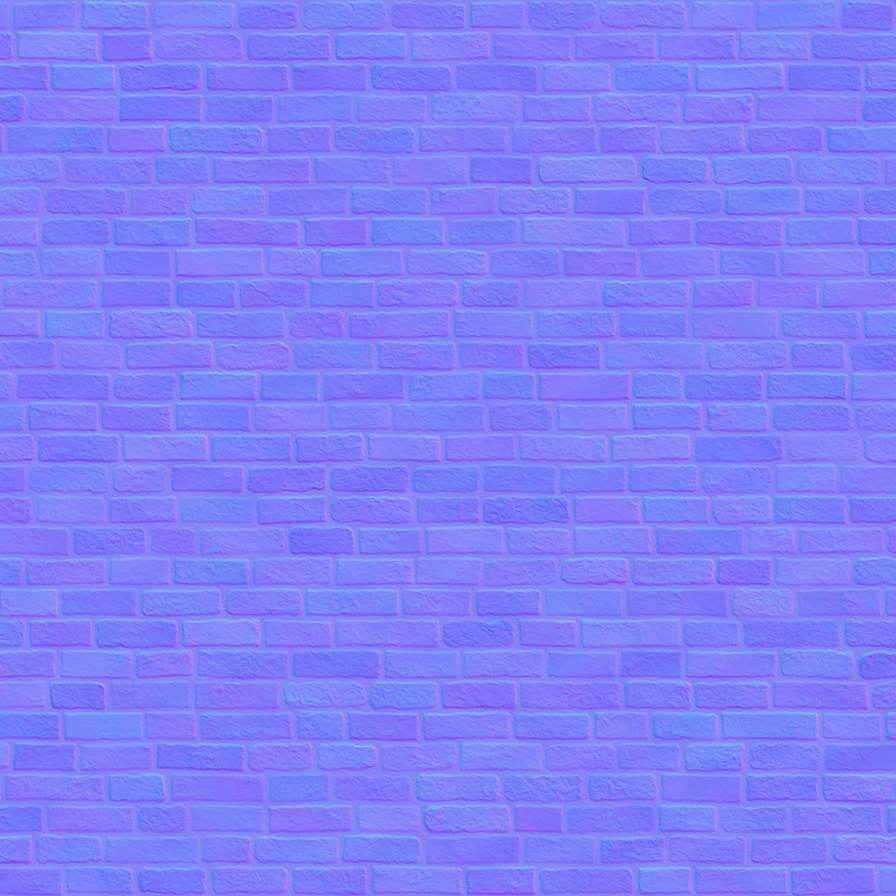
Reproduce this texture map procedurally as a Shadertoy shader.

```glsl
// Tangent-space normal map of a worn brick wall: 29 courses of uneven bricks.

float hash(vec2 p) {
    vec3 q = fract(vec3(p.xyx) * vec3(0.1031, 0.1030, 0.0973));
    q += dot(q, q.yzx + 33.33);
    return fract((q.x + q.y) * q.z);
}

// Cellular noise: squared distance to the nearest scattered point
float cells(vec2 p) {
    vec2 id = floor(p), f = fract(p);
    float nearest = 1.0;
    for (int y = -1; y <= 1; y++)
    for (int x = -1; x <= 1; x++) {
        vec2 o = vec2(x, y), c = id + o;
        vec2 v = o + vec2(hash(c), hash(c + 57.3)) - f;
        nearest = min(nearest, dot(v, v));
    }
    return nearest;
}

// Position of the joint before brick i, in brick units
float joint(float i, float row) {
    return i + 0.36 * (hash(vec2(i + 40.0, row * 3.7 + 11.0)) - 0.5);
}

float roundedBox(vec2 p, vec2 halfSize, float radius) {
    vec2 q = abs(p) - halfSize + radius;
    return length(max(q, 0.0)) + min(max(q.x, q.y), 0.0) - radius;
}

// Returns height, brick face coverage, and the tilt of the brick
vec4 wall(vec2 p) {
    // Slightly wavy courses
    vec2 w = p + 0.0007 * vec2(sin(p.y * 61.0), sin(p.x * 37.0 + 4.0 * sin(p.y * 9.0)));
    float row = floor(w.y * 29.0);

    // Brick holding this point, between two jittered joints
    float count = 11.0 + step(0.5, hash(vec2(row, 5.0)));
    float x = w.x * count + hash(vec2(row, 19.0)) + 0.5 * mod(row, 2.0);
    float i = floor(x);
    i += step(joint(i + 1.0, row), x) - step(x, joint(i, row));
    float left = joint(i, row), right = joint(i + 1.0, row);
    vec2 id = vec2(i, row) + 7.0;
    float relief = hash(id + 13.0), wear = hash(id + 31.0);

    vec2 local = vec2((x - 0.5 * (left + right)) / count, w.y - (row + 0.5) / 29.0);
    vec2 halfSize = vec2(0.5 * (right - left) / count, 0.5 / 29.0);
    halfSize -= 0.0019 + 0.0013 * vec2(hash(id + 3.0), hash(id + 71.0));
    local.y += local.x * 0.04 * (hash(id + 91.0) - 0.5);

    // Gently bent coordinates make the cells irregular
    vec2 bent = p + 0.0016 * sin(p.yx * vec2(290.0, 240.0) + 2.0 * sin(p * 130.0));
    float patches = cells(p * vec2(21.0, 33.0) + 4.0);
    float lumps = cells(bent * vec2(60.0, 78.0));
    float crumbs = cells(bent * vec2(125.0, 160.0) + 9.0);
    float grain = cells(bent * vec2(235.0, 265.0) + 3.0);

    // Chipped outline, with more worn corners on some bricks
    float d = roundedBox(local, halfSize, 0.0025 + 0.007 * wear * wear);
    d += (0.001 + 0.0035 * wear * wear) * (lumps - 0.2) + 0.0016 * (crumbs - 0.2);
    float face = smoothstep(0.0013, -0.0027, d);

    // Raised face, lumps, crumbs and grain, rougher in patches
    float rough = 0.4 + face * (0.5 * hash(id + 47.0) + 0.9 * smoothstep(0.12, 0.4, patches) - 0.15);
    float h = face * (0.0004 + 0.0005 * relief);
    h += rough * (0.0004 * lumps + 0.00028 * crumbs + 0.00025 * grain);
    h -= 0.0002 * face * wear * smoothstep(0.12, 0.0, crumbs);
    vec2 tilt = vec2(hash(id + 5.0), hash(id + 23.0)) - 0.5;
    return vec4(h, face, face * tilt);
}

void mainImage(out vec4 fragColor, in vec2 fragCoord) {
    vec2 uv = fragCoord / iResolution.xy;
    vec2 e = vec2(0.0008, 0.0);

    // Central differences turn height into slope
    vec4 east = wall(uv + e.xy), west = wall(uv - e.xy);
    vec4 north = wall(uv + e.yx), south = wall(uv - e.yx);
    vec2 slope = vec2(east.x - west.x, north.x - south.x) / (2.0 * e.x);

    // Tilted bricks on a softly uneven wall
    vec4 mean = 0.25 * (east + west + north + south);
    slope += 0.16 * mean.zw;
    slope += 0.03 * sin(uv.yx * vec2(71.0, 47.0) + 2.0 * sin(uv * vec2(53.0, 61.0)));

    // Encode the normal; mortar is a little paler than brick
    vec3 normal = normalize(vec3(-slope, 1.0));
    vec3 colour = (0.5 + 0.5 * normal) * vec3(1.0, 1.0, 0.978);
    colour += mix(vec3(0.025, 0.015, -0.015), vec3(-0.008, -0.004, 0.003), mean.y);
    fragColor = vec4(colour, 1.0);
}
```
